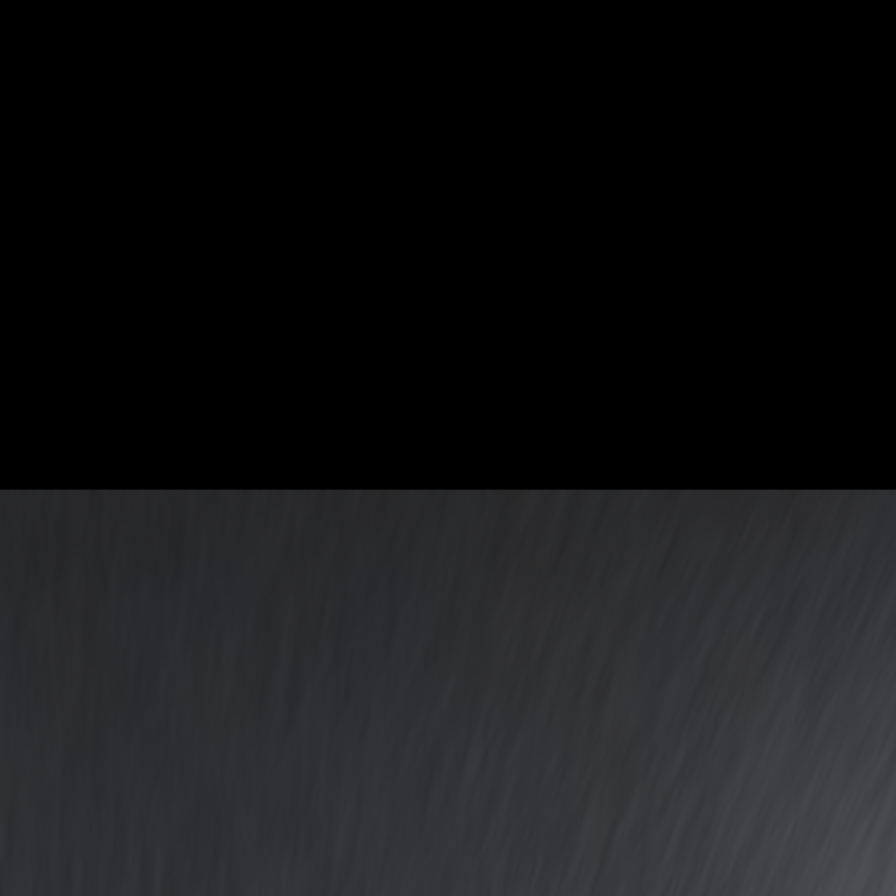
Reproduce this background procedurally as a Shadertoy shader.

```glsl
// A dark brushed slab under a black void, split by a level horizon.
// Stretched value noise forms the fibres, which lean further to the right
// across the slab; a soft glow brightens its lower right corner.

const float HORIZON = 0.4535;
const vec3 COOL_GREY = vec3(0.975, 1.0, 1.075);
const vec3 WARM_GREY = vec3(1.0, 1.0, 1.02);

float hash(vec2 p) {
    vec3 q = fract(vec3(p.xyx) * 0.1031);
    q += dot(q, q.yzx + 33.33);
    return fract((q.x + q.y) * q.z);
}

// Smooth value noise in the range -1 to 1
float noise(vec2 p) {
    vec2 cell = floor(p);
    vec2 f = fract(p);
    f = f * f * (3.0 - 2.0 * f);
    float low = mix(hash(cell), hash(cell + vec2(1.0, 0.0)), f.x);
    float high = mix(hash(cell + vec2(0.0, 1.0)), hash(cell + vec2(1.0, 1.0)), f.x);
    return 2.0 * mix(low, high, f.y) - 1.0;
}

// Layers of long grain, each finer and fainter than the last
float fibres(vec2 p, vec2 frequency) {
    float sum = 0.0;
    float weight = 0.55;
    for (int i = 0; i < 3; i++) {
        sum += weight * noise(p * frequency + float(i) * 17.3);
        frequency *= vec2(1.8, 1.9);
        weight *= 0.6;
    }
    return sum;
}

// Shear that grows with x, so fibres turn from upright to slanted
vec2 leanRight(vec2 p) {
    float slope = mix(0.03, 0.42, smoothstep(0.0, 1.0, p.x));
    return vec2(p.x - slope * (p.y - 0.2), p.y);
}

// Brightness of the slab; depth runs from 0 at the horizon to 1 below
float slabLight(float x, float depth) {
    return 0.155 + 0.035 * depth + 0.085 * depth * x * x + 0.028 * x * x * x;
}

vec3 slab(vec2 p) {
    float depth = 1.0 - p.y / HORIZON;
    float light = slabLight(p.x, depth);
    vec2 grain = leanRight(p);

    // Fibres with a bright and a shaded flank, over broad mottling
    float relief = fibres(grain, vec2(65.0, 13.0));
    float flank = relief - fibres(grain + vec2(0.005, -0.003), vec2(65.0, 13.0));
    float mottle = noise(p * vec2(9.0, 7.0) + 5.0);
    light *= 1.0 + 0.07 * relief + 0.055 * flank + 0.025 * mottle;

    float tint = 0.5 + 0.35 * noise(p * vec2(12.0, 9.0) + 31.0) + 0.25 * depth;
    return light * mix(WARM_GREY, COOL_GREY, clamp(tint, 0.0, 1.0));
}

void mainImage(out vec4 fragColor, in vec2 fragCoord) {
    vec2 p = fragCoord / iResolution.xy;
    float blur = 1.0 / iResolution.y;
    float mask = 1.0 - smoothstep(HORIZON - blur, HORIZON + blur, p.y);
    fragColor = vec4(slab(p) * mask, 1.0);
}
```
